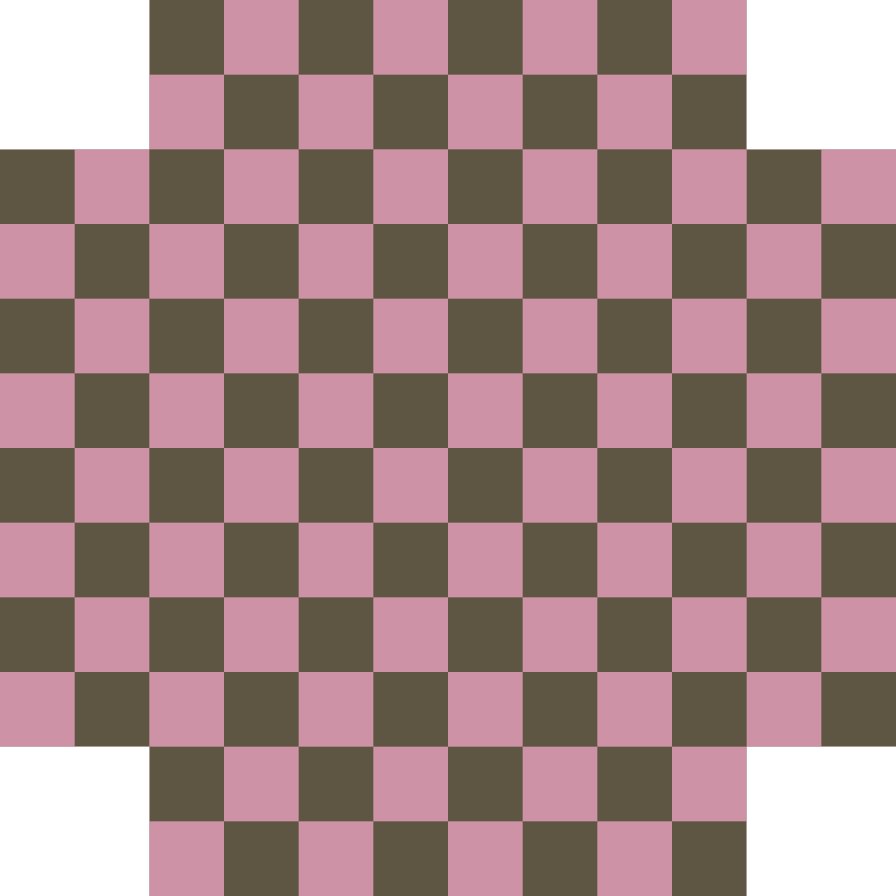
A WebGL 1 fragment shader for this pattern:

```glsl
precision highp float;
// Twelve by twelve checkerboard in pink and olive brown, with white two-by-two corners cut out.

uniform vec2 u_resolution;

// Square wave per axis, +1 in even cells and -1 in odd ones, blended over one pixel.
vec2 squareWave(vec2 p, vec2 pixel) {
  vec2 edgeDistance = 0.5 - abs(mod(p + 0.5, 2.0) - 1.0);
  return clamp(2.0 * edgeDistance / pixel, -1.0, 1.0);
}

// Coverage of the squares lying beyond four cells from the centre on both axes.
float cornerMask(vec2 p, vec2 pixel) {
  vec2 beyond = clamp((abs(p - 6.0) - 4.0) / pixel + 0.5, 0.0, 1.0);
  return beyond.x * beyond.y;
}

void main() {
  // Cell units: the canvas is twelve cells wide and high.
  vec2 pixel = 12.0 / u_resolution;
  vec2 p = gl_FragCoord.xy * pixel;

  vec3 olive = vec3(0.37, 0.335, 0.26);
  vec3 pink = vec3(0.808, 0.573, 0.651);

  // Equal parity on both axes gives pink, unequal gives olive.
  vec2 wave = squareWave(p, pixel);
  vec3 color = mix(olive, pink, 0.5 + 0.5 * wave.x * wave.y);

  color = mix(color, vec3(1.0), cornerMask(p, pixel));
  gl_FragColor = vec4(color, 1.0);
}
```
